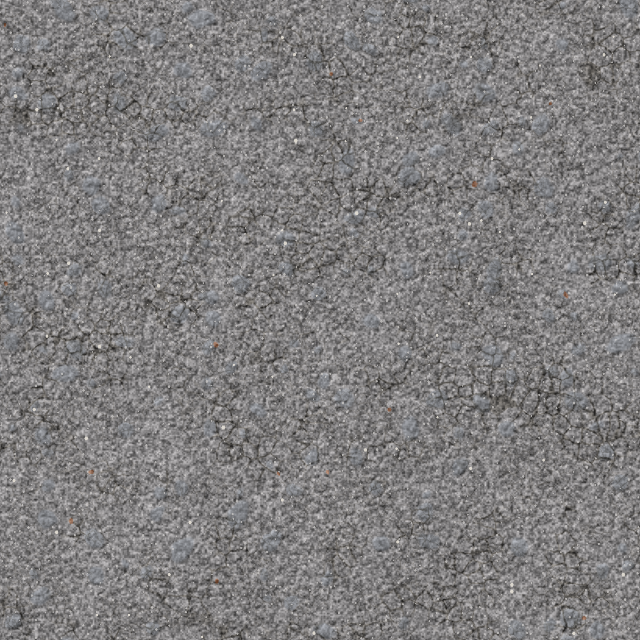
Write a Shadertoy shader that draws this texture.

```glsl
// Weathered asphalt: a bumpy field of small lumps and scattered rounded stones,
// lit from the upper left, with broken dark crevices, fine mineral grain,
// pale glints and a few rusty flakes.

float hash(vec2 p) {
    vec3 q = fract(p.xyx * vec3(0.1031, 0.1030, 0.0973));
    q += dot(q, q.yzx + 33.33);
    return fract((q.x + q.y) * q.z);
}

vec2 hash2(vec2 p) {
    return vec2(hash(p), hash(p + 71.7));
}

float noise(vec2 p) {
    vec2 i = floor(p), f = fract(p);
    f = f * f * (3.0 - 2.0 * f);
    return mix(mix(hash(i), hash(i + vec2(1, 0)), f.x),
               mix(hash(i + vec2(0, 1)), hash(i + vec2(1, 1)), f.x), f.y);
}

float fbm(vec2 p) {
    float sum = 0.0, amp = 0.5;
    for (int i = 0; i < 4; i++) {
        sum += amp * noise(p);
        p = mat2(1.6, 1.2, -1.2, 1.6) * p + 13.1;
        amp *= 0.5;
    }
    return sum;
}

// Gap between the two nearest cell centres: zero along the joints
float jointGap(vec2 p) {
    vec2 cell = floor(p);
    float near = 9.0, next = 9.0;
    for (int y = -1; y <= 1; y++)
    for (int x = -1; x <= 1; x++) {
        vec2 id = cell + vec2(x, y);
        float d = length(id + hash2(id) - p);
        next = min(next, max(near, d));
        near = min(near, d);
    }
    return next - near;
}

// Signed distance to sparse, uneven oval stones
float stoneDistance(vec2 p) {
    vec2 cell = floor(p);
    float nearest = 1.0;
    for (int y = -1; y <= 1; y++)
    for (int x = -1; x <= 1; x++) {
        vec2 id = cell + vec2(x, y);
        if (hash(id + 5.3) > 0.36) continue;
        vec2 d = p - id - 0.2 - 0.6 * hash2(id + 9.1);
        float a = 6.283 * hash(id + 2.7);
        d = mat2(cos(a), sin(a), -sin(a), cos(a)) * d;
        d.x *= mix(0.55, 1.0, hash(id + 8.4));
        nearest = min(nearest, length(d) - mix(0.14, 0.36, hash(id + 3.9)));
    }
    return nearest;
}

// Small angular flecks, at most one per cell
float flecks(vec2 p, float chance, float size) {
    vec2 id = floor(p);
    vec2 d = abs(fract(p) - 0.3 - 0.4 * hash2(id + 4.6));
    float radius = size * mix(0.5, 1.0, hash(id + 6.2));
    float shape = 1.0 - smoothstep(0.5 * radius, radius, max(d.x + 0.5 * d.y, d.y));
    return shape * step(hash(id + 1.5), chance);
}

vec2 roughen(vec2 p) {
    return p + 0.009 * (vec2(fbm(p * 75.0), fbm(p * 75.0 + 40.0)) - 0.47);
}

float height(vec2 p) {
    vec2 q = roughen(p);
    float lumps = smoothstep(0.0, 0.5, jointGap(q * 58.0));
    float stones = 1.0 - smoothstep(-0.18, 0.06, stoneDistance(q * 23.0));
    return 0.9 * fbm(q * 50.0) + 0.35 * lumps + 0.6 * stones;
}

void mainImage(out vec4 fragColor, in vec2 fragCoord) {
    vec2 uv = fragCoord / min(iResolution.x, iResolution.y);
    vec2 q = roughen(uv);

    // Relief shading and broad wear
    vec2 toLight = vec2(-0.0016, 0.0026);
    float relief = height(uv) - height(uv + toLight);
    float tone = 0.515 + 0.27 * clamp(relief, -0.5, 0.4);
    tone += 0.06 * (fbm(uv * 6.0) - 0.47);

    // Mineral grain, softer on the smooth stones
    float stone = 1.0 - smoothstep(-0.08, 0.02, stoneDistance(q * 23.0));
    float grain = 0.25 * (noise(uv * 215.0) - 0.5) + 0.25 * (noise(uv * 410.0 + 7.0) - 0.5);
    tone += grain * mix(1.0, 0.55, stone);

    // Crevices open only in patches
    float patches = smoothstep(0.42, 0.68, fbm(uv * 17.0 + 20.0));
    float crevice = 1.0 - smoothstep(0.0, 0.2, jointGap(q * 42.0));
    float fineCrevice = 1.0 - smoothstep(0.0, 0.22, jointGap(q * 88.0 + 30.0));
    float dark = crevice * patches + 0.4 * fineCrevice * smoothstep(0.35, 0.6, noise(uv * 30.0));
    tone -= 0.17 * min(dark, 1.2);

    // Cool greys on stones, warmer ones in the gaps
    vec3 color = max(tone, 0.14) * mix(vec3(1.008, 0.994, 1.0), vec3(0.98, 0.995, 1.03), stone);
    color *= mix(vec3(1.0), vec3(1.02, 1.0, 0.95), min(dark, 1.0));

    // Glints and rusty flakes
    color = mix(color, vec3(0.80, 0.79, 0.78), 0.75 * flecks(uv * 150.0, 0.07, 0.4));
    color = mix(color, vec3(0.90, 0.88, 0.84), 0.9 * flecks(uv * 62.0 + 11.0, 0.02, 0.26));
    color = mix(color, vec3(0.56, 0.36, 0.25) + grain, 0.75 * flecks(q * 40.0 + 3.0, 0.012, 0.26));

    fragColor = vec4(clamp(color, 0.0, 1.0), 1.0);
}
```
